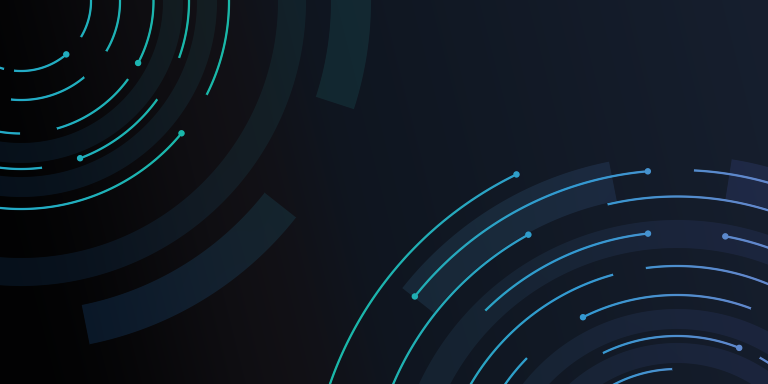
Reproduce this background procedurally as a Shadertoy shader.

```glsl
// Two clusters of concentric arcs, bands and dots over a dark diagonal gradient.

#define CANVAS_HEIGHT 384.0
#define LINE_HALF_WIDTH 1.15
#define DOT_RADIUS 3.2
#define RING_ALPHA 0.10
#define BLOCK_ALPHA 0.145
#define GRADIENT_TILT 0.25
#define LEFT_CENTER vec2(21.0, 1.0)
#define RIGHT_CENTER vec2(677.0, 505.0)
#define RIGHT_TURN 63.0

const vec3 TEAL = vec3(0.10, 0.72, 0.66);
const vec3 CYAN = vec3(0.14, 0.67, 0.78);
const vec3 BLUE = vec3(0.20, 0.60, 0.82);
const vec3 PERIWINKLE = vec3(0.38, 0.53, 0.80);

// Each ring holds two spans: start and end angle in degrees, twice.
const float LEFT_RADII[8] = float[8](
    70.0, 99.0, 132.5, 168.0, 208.0, 70.0, 132.5, 168.0);
const vec4 LEFT_SPANS[8] = vec4[8](
    vec4(-20, 31, 49.7, 95.7), vec4(-20, 30.5, 50.3, 95.8),
    vec4(-20, 27.9, 36.1, 74.3), vec4(-20, 19.8, 35.8, 69.4),
    vec4(-20, 26.8, 39.5, 130), vec4(104, 140, 104, 140),
    vec4(90.4, 130, 90.4, 130), vec4(82.8, 130, 82.8, 130));
const float RIGHT_RADII[8] = float[8](
    367.5, 335.0, 308.5, 273.0, 239.0, 210.0, 169.0, 136.0);
const vec4 RIGHT_SPANS[8] = vec4[8](
    vec4(0, 0, 115.9, 180), vec4(20, 87.1, 95, 141.5),
    vec4(20, 103, 118.8, 180), vec4(20, 79.8, 96.1, 134.6),
    vec4(20, 97.5, 105.5, 180), vec4(69.4, 116.6, 135.6, 180),
    vec4(20, 60.7, 68.4, 116), vec4(0, 0, 92, 180));

// Radius and angle of the end dots; the first four belong to the left cluster.
const vec2 DOTS[12] = vec2[12](
    vec2(70, 49.7), vec2(132.5, 27.9), vec2(168, 69.4), vec2(208, 39.5),
    vec2(367.5, 115.9), vec2(335, 95), vec2(335, 141.5), vec2(308.5, 118.8),
    vec2(273, 79.8), vec2(273, 96.1), vec2(210, 116.6), vec2(169, 68.4));

// Full rings shared by both clusters: middle radius and half width.
const vec2 RINGS[3] = vec2[3](vec2(152, 10), vec2(186, 10), vec2(271, 14));

float cover(float dist) {
    float pixel = CANVAS_HEIGHT / iResolution.y;
    return 1.0 - smoothstep(-0.6 * pixel, 0.6 * pixel, dist);
}

// Polar coordinates: distance and angle in degrees.
vec2 toPolar(vec2 q) {
    return vec2(length(q), degrees(atan(q.y, q.x)));
}

// Distance to a ring piece covering either of two angular spans.
float arcDistance(vec2 polar, float radius, float halfWidth, vec4 spans) {
    float first = abs(polar.y - 0.5 * (spans.x + spans.y)) - 0.5 * (spans.y - spans.x);
    float second = abs(polar.y - 0.5 * (spans.z + spans.w)) - 0.5 * (spans.w - spans.z);
    float along = radians(min(first, second)) * polar.x;
    return max(abs(polar.x - radius) - halfWidth, along);
}

// Opacity of the wide translucent bands.
float bandAlpha(vec2 polar, float turn) {
    vec4 blocks = vec4(-43.0, 18.0, 38.2, 78.7) + turn;
    float alpha = BLOCK_ALPHA * cover(arcDistance(polar, 330.0, 20.0, blocks));
    for (int i = 0; i < 3; i++)
        alpha += RING_ALPHA * cover(abs(polar.x - RINGS[i].x) - RINGS[i].y);
    return alpha;
}

vec3 background(vec2 p) {
    float t = p.x - GRADIENT_TILT * p.y;
    vec3 color = mix(vec3(0.008, 0.009, 0.012), vec3(0.068, 0.063, 0.082), smoothstep(-60.0, 230.0, t));
    color = mix(color, vec3(0.058, 0.084, 0.125), smoothstep(190.0, 330.0, t));
    return mix(color, vec3(0.085, 0.118, 0.178), clamp((t - 330.0) / 420.0, 0.0, 1.0));
}

void mainImage(out vec4 fragColor, in vec2 fragCoord) {
    vec2 p = fragCoord * CANVAS_HEIGHT / iResolution.y;
    p.y = CANVAS_HEIGHT - p.y;
    vec2 leftPos = p - LEFT_CENTER;
    vec2 rightPos = vec2(p.x - RIGHT_CENTER.x, RIGHT_CENTER.y - p.y);
    vec2 leftPolar = toPolar(leftPos);
    vec2 rightPolar = toPolar(rightPos);

    // Translucent bands
    vec3 color = background(p);
    vec3 leftTint = mix(vec3(0.18, 0.55, 0.95), vec3(0.15, 0.57, 0.57),
                        smoothstep(-250.0, 250.0, p.x - p.y));
    vec3 rightTint = mix(vec3(0.28, 0.56, 0.74), vec3(0.34, 0.42, 0.85),
                         smoothstep(450.0, 768.0, p.x));
    color = mix(color, leftTint, bandAlpha(leftPolar, 0.0));
    color = mix(color, rightTint, bandAlpha(rightPolar, RIGHT_TURN));

    // Thin arcs and their end dots
    float leftDist = 1e5, rightDist = 1e5;
    for (int i = 0; i < 8; i++) {
        leftDist = min(leftDist, arcDistance(leftPolar, LEFT_RADII[i], LINE_HALF_WIDTH, LEFT_SPANS[i]));
        rightDist = min(rightDist, arcDistance(rightPolar, RIGHT_RADII[i], LINE_HALF_WIDTH, RIGHT_SPANS[i]));
    }
    for (int i = 0; i < 12; i++) {
        float angle = radians(DOTS[i].y);
        vec2 dotPos = DOTS[i].x * vec2(cos(angle), sin(angle));
        if (i < 4) leftDist = min(leftDist, length(leftPos - dotPos) - DOT_RADIUS);
        else rightDist = min(rightDist, length(rightPos - dotPos) - DOT_RADIUS);
    }
    vec3 leftLine = mix(CYAN, TEAL, smoothstep(0.0, 210.0, p.x));
    vec3 rightLine = mix(TEAL, BLUE, smoothstep(320.0, 590.0, p.x));
    rightLine = mix(rightLine, PERIWINKLE, smoothstep(560.0, 768.0, p.x));
    color = mix(color, leftLine, cover(leftDist));
    color = mix(color, rightLine, cover(rightDist));

    fragColor = vec4(color, 1.0);
}
```
